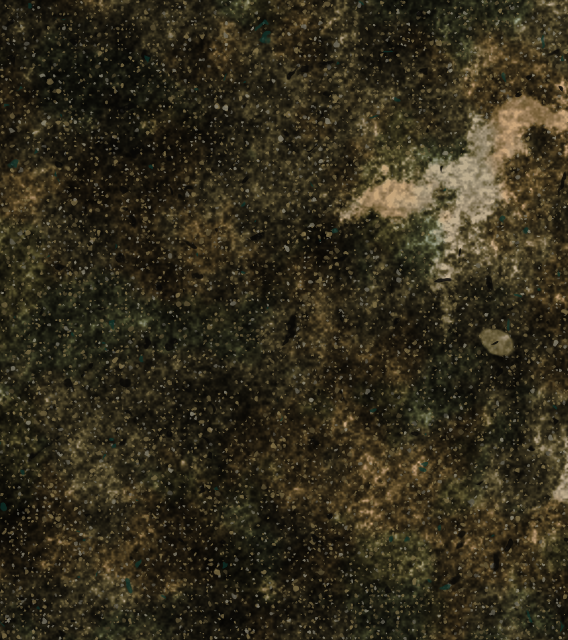
A WebGL 1 fragment shader for this texture:

```glsl
precision highp float;
// Weathered, grimy concrete: dark olive soil, tan stains, pale worn plaster and gritty specks.

uniform vec2 u_resolution;

const vec3 EARTH_TINT = vec3(1.0, 0.885, 0.53);
const vec3 PLASTER_TINT = vec3(1.0, 0.905, 0.74);
const vec3 MOSS_FILTER = vec3(0.84, 0.97, 0.98);
const vec3 RUST_FILTER = vec3(1.06, 0.96, 0.86);
const vec3 SAND = vec3(0.56, 0.49, 0.31);
const vec3 GRAVEL = vec3(0.62, 0.60, 0.52);
const vec3 TEAL = vec3(0.05, 0.20, 0.17);
const vec3 PIT = vec3(0.03, 0.027, 0.02);
const float SOIL_TONE = 0.148;
const float PLASTER_TONE = 0.60;

float hash(vec2 p) {
  vec3 q = fract(p.xyx * 0.1031);
  q += dot(q, q.yzx + 33.33);
  return fract((q.x + q.y) * q.z);
}

float noise(vec2 p) {
  vec2 i = floor(p), f = fract(p);
  f = f * f * (3.0 - 2.0 * f);
  return mix(mix(hash(i), hash(i + vec2(1, 0)), f.x),
             mix(hash(i + vec2(0, 1)), hash(i + 1.0), f.x), f.y);
}

// Fractal noise centred on zero
float fbm(vec2 p) {
  float sum = 0.0, amp = 0.5;
  for (int i = 0; i < 5; i++) {
    sum += amp * (noise(p) - 0.5);
    p = mat2(0.8, 0.6, -0.6, 0.8) * p * 2.03 + 17.3;
    amp *= 0.5;
  }
  return sum;
}

// Soft rotated ellipse
float blob(vec2 p, vec2 centre, vec2 radius, float angle) {
  float c = cos(angle), s = sin(angle);
  vec2 d = p - centre;
  d = vec2(c * d.x + s * d.y, c * d.y - s * d.x) / radius;
  return exp(-dot(d, d));
}

// One random grain per cell: x = coverage, y = random value of the grain
vec2 grains(vec2 p, float scale, float density, float seed) {
  vec2 q = p * scale + seed;
  q += 0.35 * (vec2(noise(q * 2.1), noise(q * 2.1 + 31.7)) - 0.5);
  vec2 cell = floor(q);
  float size = mix(0.14, 0.36, hash(cell + 7.1));
  vec2 centre = 0.36 + 0.28 * vec2(hash(cell + 3.7), hash(cell + 11.9));
  float edge = max(0.1, 0.7 * scale / u_resolution.y);
  float cover = 1.0 - smoothstep(size - edge, size + edge, length(q - cell - centre));
  return vec2(cover * step(hash(cell + 23.3), density), hash(cell + 41.5));
}

float plasterPatches(vec2 p) {
  float m = blob(p, vec2(0.775, 0.765), vec2(0.125, 0.048), 0.9);
  m += blob(p, vec2(0.85, 0.81), vec2(0.07, 0.035), -0.3);
  m += blob(p, vec2(0.61, 0.705), vec2(0.075, 0.032), 0.5);
  m += 0.65 * blob(p, vec2(0.69, 0.53), vec2(0.016, 0.07), -0.1);
  m += blob(p, vec2(0.85, 0.18), vec2(0.08, 0.028), 0.8);
  return m;
}

float tanStains(vec2 p) {
  float m = blob(p, vec2(0.77, 0.80), vec2(0.24, 0.13), 0.8);
  m += 0.7 * blob(p, vec2(0.84, 0.92), vec2(0.10, 0.06), 0.3);
  m += 0.9 * blob(p, vec2(0.065, 0.69), vec2(0.04, 0.15), -0.15);
  m += 0.8 * blob(p, vec2(0.37, 0.65), vec2(0.15, 0.06), 0.6);
  m += 0.6 * blob(p, vec2(0.53, 0.27), vec2(0.13, 0.08), 0.4);
  m += 0.7 * blob(p, vec2(0.83, 0.14), vec2(0.12, 0.09), 0.8);
  return m;
}

float sootPatches(vec2 p) {
  float m = blob(p, vec2(0.56, 0.60), vec2(0.09, 0.06), -0.4);
  m += blob(p, vec2(0.75, 0.39), vec2(0.09, 0.16), 0.2);
  m += blob(p, vec2(0.39, 0.13), vec2(0.12, 0.08), -0.3);
  m += 0.7 * blob(p, vec2(0.20, 0.80), vec2(0.13, 0.17), 0.3);
  return m;
}

void main() {
  vec2 p = gl_FragCoord.xy / u_resolution.y;
  vec2 warped = p + 0.12 * vec2(fbm(p * 9.0), fbm(p * 9.0 + 50.0));

  // Surface detail from broad clouds down to gritty relief
  float clouds = fbm(p * 6.0 + 4.0);
  float mottle = fbm(p * 26.0 + 80.0);
  vec2 g = p * 165.0;
  float grit = noise(g) - 0.5 + 0.6 * (noise(g * 1.9 + 9.0) - 0.5);
  float relief = noise(g * 0.6) - noise(g * 0.6 + vec2(0.5, -0.5));
  float detail = 1.9 * mottle + 1.05 * grit + 0.6 * relief;

  // Exponential tone keeps the shadows dense and the lights sparse
  float stain = tanStains(warped);
  float soot = sootPatches(warped);
  float tone = SOIL_TONE * exp(1.8 * clouds + detail + 0.7 * stain - 0.5 * soot
             - 0.2 * smoothstep(0.4, 0.0, p.x));

  // Plaster worn through the grime, with ragged edges and one smooth chip
  float worn = plasterPatches(warped) + 1.5 * mottle + 0.25 * grit;
  worn = 0.88 * smoothstep(0.28, 0.85, worn);
  float chip = blob(p, vec2(0.778, 0.464), vec2(0.032, 0.019), -0.6);
  worn = max(worn, 0.65 * smoothstep(0.3, 0.5, chip + 0.5 * mottle));
  tone = min(mix(tone, PLASTER_TONE * exp(0.35 * detail), worn), 0.75);

  vec3 color = tone * mix(EARTH_TINT, PLASTER_TINT, smoothstep(0.33, 0.62, tone));
  float moss = smoothstep(0.0, 0.14, fbm(p * 8.0 + 120.0)) * (1.0 - worn);
  float rust = smoothstep(0.0, 0.15, fbm(p * 7.0 + 200.0));
  color *= mix(vec3(1.0), MOSS_FILTER, moss) * mix(vec3(1.0), RUST_FILTER, rust);

  // Scattered sand and gravel in three sizes
  for (int i = 0; i < 3; i++) {
    float layer = float(i);
    vec2 grain = grains(p, 165.0 - 42.0 * layer, 0.24 - 0.07 * layer, 19.0 * layer);
    vec3 tint = mix(SAND, GRAVEL, step(0.72, grain.y)) * mix(0.5, 1.0, fract(grain.y * 7.0));
    color = mix(color, max(color, tint), grain.x * (0.75 - 0.6 * worn));
  }

  // Dark pits and rare teal flecks
  vec2 pit = grains(warped, 48.0, 0.045, 70.0);
  color = mix(color, PIT, 0.85 * pit.x);
  vec2 fleck = grains(warped, 75.0, 0.012, 140.0);
  color = mix(color, TEAL, 0.7 * fleck.x);

  gl_FragColor = vec4(color, 1.0);
}
```
